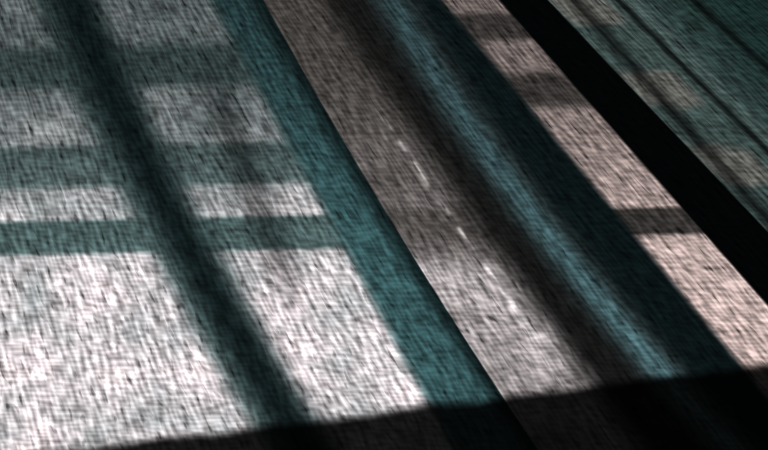
Reproduce this texture procedurally as a Shadertoy shader.

```glsl
// Draped linen in diagonal folds, lit through window panes, with a deep shadow below.

// Fold lines: x at the top, slope and bend while going down (units of canvas height)
const vec3 VALLEY      = vec3(0.160, 0.404, 0.12);
const vec3 HEM_START   = vec3(0.470, 0.540, 0.00);
const vec3 HEM_EDGE    = vec3(0.585, 0.550, 0.06);
const vec3 CREASE      = vec3(0.670, 0.690, 0.00);
const vec3 HOLLOW      = vec3(0.770, 0.660, 0.04);
const vec3 RIDGE       = vec3(0.870, 0.570, 0.19);
const vec3 STRIP_LEFT  = vec3(0.982, 0.820, 0.00);
const vec3 GAP_LEFT    = vec3(1.109, 0.880, 0.00);
const vec3 GAP_RIGHT   = vec3(1.217, 0.950, 0.00);
const vec3 FAR_SHADE   = vec3(1.277, 0.880, 0.00);
const vec3 FAR_SEAM    = vec3(1.373, 0.990, 0.00);
const vec3 CORNER_SEAM = vec3(1.540, 1.100, 0.00);
const vec3 SMUDGE      = vec3(0.406, 0.370, 0.00);

const vec3 SUN        = vec3(0.90, 0.86, 0.87);
const vec3 TEAL_DIM   = vec3(0.17, 0.22, 0.22);
const vec3 TEAL_LIT   = vec3(0.32, 0.40, 0.40);
const vec3 TEAL_HEM   = vec3(0.19, 0.30, 0.31);
const vec3 TEAL_RIDGE = vec3(0.29, 0.41, 0.43);
const vec3 TEAL_DEEP  = vec3(0.045, 0.08, 0.085);
const vec3 BROWN      = vec3(0.27, 0.255, 0.245);
const vec3 BROWN_DEEP = vec3(0.085, 0.085, 0.083);
const vec3 BLACK      = vec3(0.012, 0.016, 0.018);

const float WEAVE_DEPTH = 0.55;
const vec2 SHADOW_LINE = vec2(1.017, -0.123); // depth at x = 0, slope

vec2 randomGradient(vec2 cell) {
    float n = fract(sin(dot(cell, vec2(127.1, 311.7))) * 43758.5);
    return vec2(cos(6.2832 * n), sin(6.2832 * n));
}

float gradientNoise(vec2 p) {
    vec2 i = floor(p), f = p - i;
    vec2 w = f * f * f * (f * (f * 6.0 - 15.0) + 10.0);
    vec2 e = vec2(0.0, 1.0);
    float low = mix(dot(randomGradient(i), f), dot(randomGradient(i + e.yx), f - e.yx), w.x);
    float high = mix(dot(randomGradient(i + e), f - e), dot(randomGradient(i + 1.0), f - 1.0), w.x);
    return mix(low, high, w.y);
}

// Horizontal distance to a fold line; positive on its right
float side(vec2 p, vec3 fold) {
    return p.x - fold.x - p.y * (fold.y + fold.z * p.y);
}

float bell(float x, float width) {
    return exp(-x * x / (width * width));
}

float band(float x, float lo, float hi, float soft) {
    return smoothstep(lo - soft, lo + soft, x) * (1.0 - smoothstep(hi - soft, hi + soft, x));
}

// Sunny panes on the near cloth, with three crossbars
float nearPanes(float d) {
    float bars = max(max(0.85 * band(d, 0.105, 0.195, 0.015), 0.85 * band(d, 0.325, 0.418, 0.012)),
                     band(d, 0.490, 0.565, 0.008));
    return (1.0 - bars) * mix(0.22, 0.88, smoothstep(0.12, 0.72, d));
}

vec3 nearCloth(vec2 p, float d, float blotch) {
    float valley = side(p, VALLEY), hem = side(p, HEM_START), edge = side(p, HEM_EDGE);
    vec3 teal = mix(TEAL_DIM, TEAL_LIT, smoothstep(0.1, 0.65, d));
    float panels = 1.0 - band(valley, -0.085, 0.055, 0.035);
    panels *= 1.0 - smoothstep(-0.018, 0.018, hem);
    vec3 col = mix(teal, SUN, panels * nearPanes(d) * (1.0 + 0.5 * blotch));
    col *= 1.0 - 0.42 * bell(side(p, SMUDGE), 0.04) * band(d, 0.2, 0.66, 0.1);
    vec3 hemTeal = TEAL_HEM * mix(0.75, 1.12, smoothstep(0.0, 0.6, d));
    col = mix(col, hemTeal, smoothstep(-0.02, 0.025, hem));
    col = mix(col, TEAL_DEEP, 0.92 * bell(valley, mix(0.05, 0.065, d)));
    return mix(col, TEAL_DEEP, 0.85 * smoothstep(-0.055, 0.0, edge));
}

vec3 middleCloth(vec2 p, float d, float blotch) {
    float hollow = side(p, HOLLOW), ridge = side(p, RIDGE);
    float light = 0.16 * smoothstep(0.12, 0.4, d) + 0.42 * smoothstep(0.535, 0.66, d);
    light *= 1.0 - 0.5 * band(d, 0.48, 0.55, 0.01);
    vec3 col = mix(BROWN, SUN, light * (1.0 + 0.6 * blotch));
    float streak = bell(side(p, CREASE), 0.006) * band(d, 0.3, 0.8, 0.06);
    col += 0.28 * streak * smoothstep(-0.2, 0.3, gradientNoise(p * 25.0));
    col = mix(col, BROWN_DEEP, smoothstep(-0.10, 0.0, hollow));
    col = mix(col, TEAL_DEEP, smoothstep(0.02, 0.09, ridge));
    col = mix(col, TEAL_RIDGE * mix(0.62, 1.05, d), bell(ridge, 0.043));
    // Sunny strip next to the open gap
    float bars = max(max(0.8 * band(d, 0.05, 0.11, 0.01), 0.8 * band(d, 0.185, 0.26, 0.015)),
                     0.9 * band(d, 0.49, 0.55, 0.006));
    vec3 strip = mix(vec3(0.16, 0.155, 0.15), vec3(0.80, 0.71, 0.69),
                     (1.0 - bars) * mix(0.42, 0.95, smoothstep(0.1, 0.75, d)));
    return mix(col, strip, smoothstep(-0.014, 0.014, side(p, STRIP_LEFT)));
}

vec3 farCloth(vec2 p, float blotch) {
    float edge = side(p, GAP_RIGHT), seam = side(p, FAR_SEAM);
    vec3 col = mix(vec3(0.23, 0.29, 0.28), vec3(0.10, 0.17, 0.16), smoothstep(0.08, 0.42, edge));
    float patches = smoothstep(-0.3, 0.5, sin(p.y * 36.0 + 1.0) + blotch);
    col = mix(col, vec3(0.46, 0.42, 0.40), 0.6 * patches * band(edge, 0.0, 0.13, 0.02));
    col *= 1.0 - 0.6 * bell(side(p, FAR_SHADE), 0.02);
    col *= 1.0 - 0.7 * bell(seam, 0.009);
    col += 0.06 * bell(seam - 0.03, 0.02);
    return col * (1.0 - 0.6 * bell(side(p, CORNER_SEAM), 0.012));
}

void mainImage(out vec4 fragColor, in vec2 fragCoord) {
    vec2 p = fragCoord / iResolution.y;
    p.y = 1.0 - p.y; // measured downwards from the top
    float d = p.y + 0.022 * (p.x - 0.15);
    float blotch = gradientNoise(p * vec2(7.0, 9.0)) + 0.5 * gradientNoise(p * 19.0);

    // Layers from left to right
    vec3 col = nearCloth(p, d, blotch);
    col = mix(col, middleCloth(p, d, blotch), smoothstep(-0.003, 0.003, side(p, HEM_EDGE)));
    col = mix(col, BLACK, smoothstep(-0.005, 0.005, side(p, GAP_LEFT)));
    col = mix(col, farCloth(p, blotch), smoothstep(-0.004, 0.004, side(p, GAP_RIGHT)));

    // Threads follow the folds, crossed by finer weft
    vec2 cloth = vec2((p.x - 0.36 * p.y) / (1.0 + 0.45 * p.y), p.y);
    float weave = gradientNoise(cloth * vec2(135.0, 26.0)) + 0.6 * gradientNoise(cloth * vec2(45.0, 130.0));
    float flecks = smoothstep(0.22, 0.55, gradientNoise(cloth * vec2(110.0, 36.0) + 40.0));
    col *= 1.0 + WEAVE_DEPTH * weave - 0.3 * flecks;

    // Shadow at the foot of the cloth
    float foot = p.y - SHADOW_LINE.x - SHADOW_LINE.y * p.x + 0.012 * blotch;
    col *= mix(1.0, 0.10, smoothstep(-0.014, 0.018, foot));
    fragColor = vec4(clamp(col, 0.0, 1.0), 1.0);
}
```
